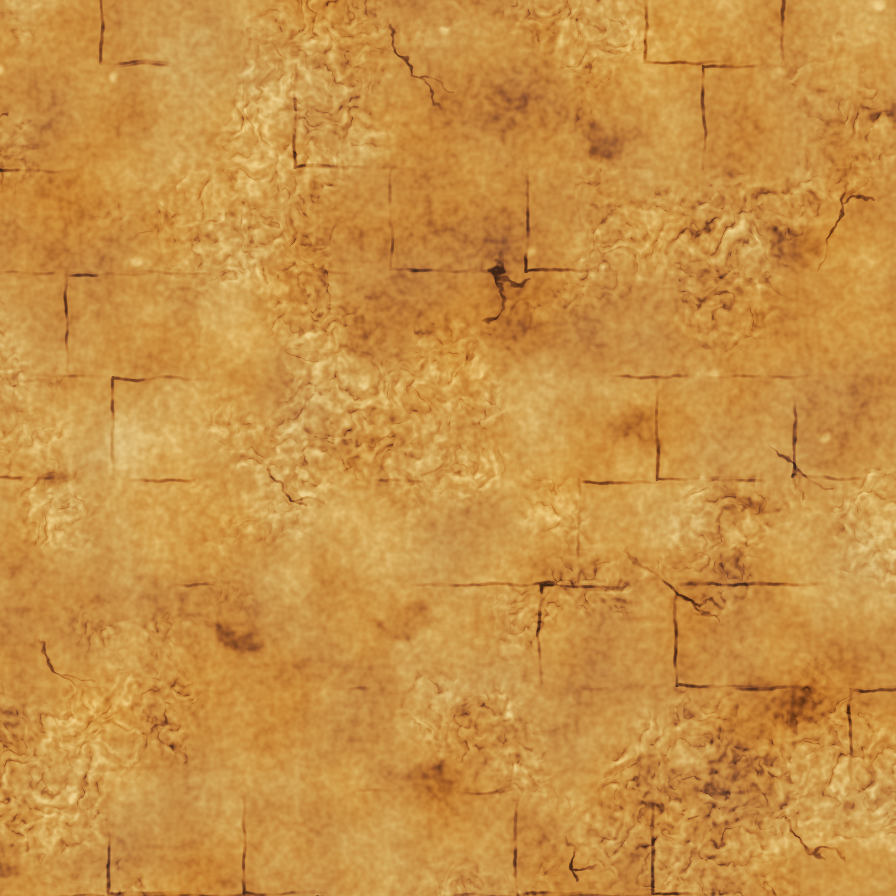
This texture is drawn by a WebGL 2 fragment shader. Its source:

```glsl
#version 300 es
precision highp float;
// Weathered ochre stone wall: a tone field is summed from gradient noise, worn
// block joints, creased rough patches and scattered cracks, stains and chips,
// then coloured through a ramp running from dark brown to pale sand.
uniform vec2 u_resolution;
out vec4 fragColor;

const vec2 BLOCK = vec2(0.152, 0.116);   // block size
const float JOINT_WIDTH = 0.0030;
const float JOINT_SHARE = 0.42;          // share of blocks with a visible joint
const float JOINT_DEPTH = 3.3;
const float CRACK_WIDTH = 0.0028;
const float CRACK_DEPTH = 3.3;
const float CELL = 0.2;                  // spacing of scattered damage
const float STAIN_DEPTH = 2.2;
const float BROAD_AMOUNT = 1.7;
const float MOTTLE_AMOUNT = 1.5;
const float GRAIN_AMOUNT = 1.7;
const float CREASE_SCALE = 30.0;

const int STOPS = 7;
const float TONES[STOPS] = float[](-4.2, -2.2, -1.4, -0.6, 0.25, 1.2, 3.2);
const vec3 COLOURS[STOPS] = vec3[](
  vec3(0.26, 0.15, 0.09), vec3(0.59, 0.34, 0.17), vec3(0.71, 0.44, 0.19),
  vec3(0.77, 0.52, 0.23), vec3(0.80, 0.58, 0.27), vec3(0.83, 0.65, 0.34),
  vec3(0.93, 0.81, 0.54));

float hash(vec2 cell) {
  uvec2 k = uvec2(ivec2(floor(cell)) + 4096);
  uint n = k.x * 1597334677u ^ k.y * 3812015801u;
  n = (n ^ (n >> 15)) * 2246822519u;
  n = (n ^ (n >> 13)) * 3266489917u;
  return float((n ^ (n >> 16)) >> 8) / 16777216.0;
}

float slope(vec2 corner, vec2 offset) {
  float a = 6.28319 * hash(corner);
  return dot(vec2(cos(a), sin(a)), offset);
}

float gradientNoise(vec2 p) {
  vec2 i = floor(p), f = p - i;
  vec2 w = f * f * f * (f * (f * 6.0 - 15.0) + 10.0);
  vec2 e = vec2(1, 0);
  return mix(mix(slope(i, f), slope(i + e, f - e), w.x),
             mix(slope(i + e.yx, f - e.yx), slope(i + 1.0, f - 1.0), w.x), w.y);
}

float fbm(vec2 p) {
  float sum = 0.0, amp = 1.0;
  for (int i = 0; i < 4; i++) {
    sum += amp * gradientNoise(p);
    p = mat2(1.6, 1.2, -1.2, 1.6) * p + 17.3;
    amp *= 0.5;
  }
  return sum;
}

float stroke(float dist, float width) {
  float w = max(width, 1.4 / u_resolution.y);
  return 1.0 - smoothstep(0.2 * w, w, dist);
}

float segment(vec2 p, vec2 a, vec2 b) {
  vec2 d = b - a;
  return length(p - a - d * clamp(dot(p - a, d) / dot(d, d), 0.0, 1.0));
}

// x: joint darkness, y: tone of the block
vec2 masonry(vec2 p) {
  vec2 g = p / BLOCK;
  float row = floor(g.y), fy = g.y - row;
  g.x += 0.5 * mod(row, 2.0) + 0.35 * hash(vec2(row, 71));
  vec2 id = vec2(floor(g.x), row);
  float fx = g.x - id.x;
  // upright joints, fading away from the corner they start at
  vec2 side = vec2(floor(g.x + 0.5), row);
  float fromCorner = hash(side + 300.0) < 0.5 ? fy : 1.0 - fy;
  float joint = stroke(abs(g.x - side.x) * BLOCK.x, JOINT_WIDTH)
    * step(hash(side), JOINT_SHARE) * (1.0 - 0.75 * smoothstep(0.3, 1.0, fromCorner));
  // level joint running out of the same corner
  float level = hash(id + 300.0) < 0.5 ? fy : 1.0 - fy;
  joint = max(joint, stroke(abs(level * BLOCK.y - 0.0025), JOINT_WIDTH)
    * step(hash(id), JOINT_SHARE) * (1.0 - smoothstep(0.05, 0.8, fx)));
  // worn remains of the other level joints
  float bed = floor(g.y + 0.5);
  float worn = smoothstep(0.08, 0.4, gradientNoise(vec2(p.x * 8.0, bed * 7.37 + 0.5)));
  joint = max(joint, 0.8 * worn * stroke(abs(g.y - bed) * BLOCK.y, JOINT_WIDTH));
  vec2 inset = min(vec2(fx, fy), 1.0 - vec2(fx, fy)) * BLOCK;
  float face = smoothstep(0.0, 0.012, min(inset.x, inset.y));
  return vec2(joint, (hash(id + 900.0) - 0.5) * face);
}

// x: cracks, y: stains, z: pale chips
vec3 damage(vec2 p, vec2 jag) {
  vec3 total = vec3(0);
  vec2 home = floor(p / CELL);
  for (int k = 0; k < 9; k++) {
    vec2 c = home + vec2(k % 3 - 1, k / 3 - 1);
    vec2 rnd = vec2(hash(c + 40.0), hash(c + 80.0));
    vec2 q = p - (c + 0.2 + 0.6 * rnd) * CELL;
    float turn = (hash(c + 120.0) < 0.65 ? -0.85 : 1.1) + 0.5 * (rnd.x - 0.5);
    vec2 along = vec2(cos(turn), sin(turn)) * (0.025 + 0.04 * rnd.y);
    float d = min(segment(q + jag, -along, along),
                  segment(q + jag, along * 0.4, along * 0.4 + vec2(0.035, -0.006)));
    float taper = 1.0 - 0.6 * smoothstep(0.0, 0.07, length(q));
    total.x = max(total.x, step(hash(c + 160.0), 0.45) * taper * stroke(d, CRACK_WIDTH));
    vec2 s = (q + vec2(0.05, 0.03) + 1.6 * jag) / vec2(0.05, 0.012 + 0.025 * rnd.x);
    total.y = max(total.y, step(hash(c + 200.0), 0.32) * (1.0 - smoothstep(0.2, 1.0, length(s))));
    total.z = max(total.z, step(hash(c + 240.0), 0.4) * stroke(length(q - 0.04 + 0.3 * jag), 0.009));
  }
  return total;
}

float creaseHeight(vec2 p) {
  return abs(gradientNoise(p)) + 0.5 * abs(gradientNoise(p * 2.1 + 9.0));
}

vec3 ramp(float tone) {
  vec3 c = COLOURS[0];
  for (int i = 1; i < STOPS; i++)
    c = mix(c, COLOURS[i], clamp((tone - TONES[i - 1]) / (TONES[i] - TONES[i - 1]), 0.0, 1.0));
  return c;
}

void main() {
  vec2 p = gl_FragCoord.xy / u_resolution.y;
  vec2 jag = 0.018 * vec2(fbm(p * 22.0), fbm(p * 22.0 + 50.0));
  float mottle = fbm(p * 13.0 + 5.0);
  float rough = smoothstep(-0.08, 0.3, fbm(p * 4.5 + 31.0));

  // surface tone
  float grain = gradientNoise((p + 0.4 * jag) * 95.0) + 0.6 * gradientNoise(p * 170.0);
  float tone = 0.1 + BROAD_AMOUNT * fbm(p * 3.2 + 11.0) + MOTTLE_AMOUNT * mottle;
  tone += GRAIN_AMOUNT * grain * mix(0.75, 1.2, rough);

  // creases lit from the upper left
  vec2 cp = (p + 1.6 * jag) * CREASE_SCALE;
  float h = creaseHeight(cp);
  tone += rough * (4.0 * (h - creaseHeight(cp + vec2(-0.12, 0.16))) + 0.3);
  tone -= rough * 1.3 * (1.0 - smoothstep(0.0, 0.13, h));

  // joints and damage, broken up by noise
  vec2 wall = masonry(p + 0.22 * jag);
  vec3 marks = damage(p, jag);
  float broken = smoothstep(-0.35, 0.15, gradientNoise(p * 38.0 + 3.0));
  tone += 0.8 * wall.y - JOINT_DEPTH * wall.x * mix(0.25, 1.0, broken);
  tone -= CRACK_DEPTH * marks.x * mix(0.4, 1.0, broken);
  tone -= STAIN_DEPTH * marks.y * (0.8 + mottle);
  tone += 2.2 * marks.z;

  // slight drift between redder and yellower stone
  vec3 colour = ramp(tone) + vec3(0.01, -0.008, -0.03) * 2.0 * fbm(p * 7.0 + 70.0);
  fragColor = vec4(colour, 1.0);
}
```
